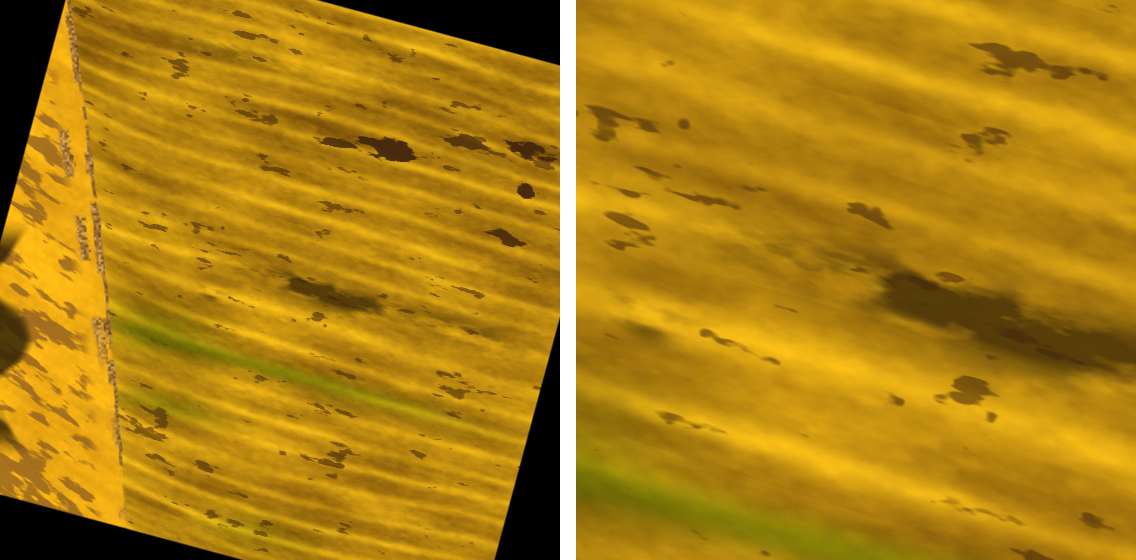
Left, the full canvas; right, a detail of the centre.
Reproduce this texture procedurally as a Shadertoy shader.

```glsl
const mat2 tilt = mat2(.9655, .2605, -.2605, .9655);

float hash(vec2 p) {
    return fract(sin(dot(p, vec2(127.1, 311.7))) * 43758.5453);
}

float noise(vec2 p) {
    vec2 i = floor(p), f = fract(p);
    f = f * f * (3. - 2. * f);
    return mix(mix(hash(i), hash(i + vec2(1, 0)), f.x),
               mix(hash(i + vec2(0, 1)), hash(i + vec2(1, 1)), f.x), f.y);
}

float fbm(vec2 p) {
    float sum = 0., amp = .53;
    for (int i = 0; i < 4; i++) {
        sum += amp * noise(p);
        p = p * 2.03 + 17.3;
        amp *= .5;
    }
    return sum;
}

// Soft discoloured area, stretched along the veins
float stain(vec2 uv, vec2 center, vec2 size) {
    vec2 d = tilt * (uv - center) / size;
    return exp(-dot(d, d));
}

// Ragged spot of dead tissue
float blot(vec2 uv, vec2 center, vec2 size) {
    vec2 p = tilt * (uv - center);
    float ragged = fbm(tilt * uv * vec2(34, 75)) - .5;
    return smoothstep(0., .3, .8 - length(p / size) + 2.4 * ragged);
}

// Broad blade with parallel veins
vec3 blade(vec2 uv, float side) {
    vec2 p = tilt * (uv - .5);
    p.y += .012 * (fbm(p * 4. + 3.) - .5) - .035 * exp(-side * 7.);
    float row = p.y * 23. + .9 * noise(vec2(p.x * 2., p.y * 9.));
    float vein = pow(.5 + .5 * cos(6.2832 * row), 3.);
    float strength = noise(vec2(p.x * 4., floor(row + .5) * 7.3));

    float tone = .54 + .34 * (vein - .3) * (.35 + strength);
    tone += .65 * (fbm(p * vec2(7, 32)) - .5);
    tone += .38 * (fbm(p * vec2(5, 8) + 40.) - .5);
    tone += .26 * (fbm(p * vec2(75, 150)) - .5);
    tone += .2 * exp(-side * 22.) * smoothstep(1., .7, uv.y);
    tone -= .4 * stain(uv, vec2(.2, .93), vec2(.13, .06));
    tone -= .22 * stain(uv, vec2(.82, .76), vec2(.25, .035));
    tone -= .14 * stain(uv, vec2(.33, .08), vec2(.2, .12));
    vec3 color = mix(vec3(.45, .29, .03), vec3(.98, .75, .09), clamp(tone, -.15, 1.05));

    // Remaining green
    float green = .7 * stain(uv, vec2(.45, .35), vec2(.24, .013))
        + .55 * stain(uv, vec2(.28, .41), vec2(.1, .045))
        + .55 * stain(uv, vec2(.3, .275), vec2(.09, .022))
        + .35 * stain(uv, vec2(.68, .28), vec2(.2, .02))
        + .35 * stain(uv, vec2(.45, .05), vec2(.1, .035));
    color = mix(color, vec3(.46, .48, .02) * (.7 + .45 * tone), min(green, .8));

    // Olive smudges, then brown spots
    float smudge = stain(uv, vec2(.53, .495), vec2(.11, .014))
        + .9 * stain(uv, vec2(.62, .46), vec2(.1, .022))
        + .9 * stain(uv, vec2(.375, .48), vec2(.025, .016))
        + .6 * stain(uv, vec2(.83, .41), vec2(.09, .025))
        + .5 * stain(uv, vec2(.43, .9), vec2(.12, .018));
    smudge *= smoothstep(.25, .7, fbm(p * vec2(25, 80) + 9.));
    color = mix(color, vec3(.27, .19, .03), min(smudge, .85));

    float spots = blot(uv, vec2(.69, .735), vec2(.072, .023));
    spots = max(spots, .9 * blot(uv, vec2(.615, .74), vec2(.045, .01)));
    spots = max(spots, blot(uv, vec2(.93, .735), vec2(.06, .017)));
    spots = max(spots, .8 * blot(uv, vec2(.84, .745), vec2(.045, .013)));
    spots = max(spots, blot(uv, vec2(.945, .655), vec2(.024, .012)));
    spots = max(spots, .9 * blot(uv, vec2(.89, .578), vec2(.045, .01)));
    spots = max(spots, .7 * blot(uv, vec2(.58, .175), vec2(.05, .008)));
    float flecks = smoothstep(.7, .77, fbm(p * vec2(22, 60) + 71.));
    spots = max(spots, .6 * flecks);
    return mix(color, vec3(.25, .14, .045), .92 * spots);
}

// Narrow lit side, with slanting flecks and a shadow
vec3 litSide(vec2 uv, float side) {
    vec2 p = mat2(.82, .57, -.57, .82) * uv;
    float tone = .87 + .5 * (fbm(p * vec2(10, 35)) - .5) + .2 * (fbm(uv * 110.) - .5);
    vec3 color = mix(vec3(.55, .33, .04), vec3(1., .73, .08), clamp(tone, 0., 1.05));
    float patches = stain(uv, vec2(.06, .71), vec2(.035, .08))
        + stain(uv, vec2(.05, .4), vec2(.08, .03))
        + stain(uv, vec2(.05, .15), vec2(.11, .05));
    float worn = fbm(p * vec2(20, 65) + 5.) + .16 * patches;
    worn = smoothstep(.57, .7, worn) * smoothstep(-.03, -.06, side);
    color = mix(color, vec3(.55, .36, .13), .75 * worn);
    float edge = .035 * sin(uv.y * 29. + 2.7) + .035 * noise(uv * 22.) - uv.x;
    float shadow = smoothstep(-.012, .012, edge) * smoothstep(.18, .24, uv.y) * smoothstep(.61, .55, uv.y);
    return mix(color, vec3(.2, .14, .03), .85 * shadow);
}

void mainImage(out vec4 fragColor, in vec2 fragCoord) {
    vec2 uv = fragCoord / iResolution.xy;
    float side = uv.x - (.228 - .06 * uv.y - .045 * uv.y * uv.y);
    side += .003 * (noise(uv * vec2(10, 45)) - .5);
    vec3 color = mix(litSide(uv, side), blade(uv, max(side, 0.)), smoothstep(-.003, .004, side));

    // Midrib crease and its two chains of pale scabs
    float grit = noise(uv * 230.);
    vec3 scab = mix(vec3(.38, .23, .09), vec3(.85, .67, .42), grit);
    float crease = smoothstep(.005, .001, abs(side)) * smoothstep(.25, .55, noise(uv * vec2(20, 55)));
    color = mix(color, scab * .85, .75 * crease);
    float crust = smoothstep(.009, .004, abs(side + .004)) * smoothstep(.45, .65, noise(vec2(3, uv.y * 24.)));
    float chain = smoothstep(.012, .005, abs(side + .07 * uv.y - .009 + .008 * (grit - .5)));
    chain *= smoothstep(.42, .6, noise(vec2(8, uv.y * 27.))) * smoothstep(.2, .45, uv.y) * smoothstep(.9, .83, uv.y);
    color = mix(color, scab, .8 * max(crust, chain));

    // Tilted square on black
    vec2 box = abs(tilt * (uv - .5));
    float inside = smoothstep(.502, .498, max(box.x, box.y));
    fragColor = vec4(mix(vec3(.005, 0, 0), color, inside), 1);
}
```
